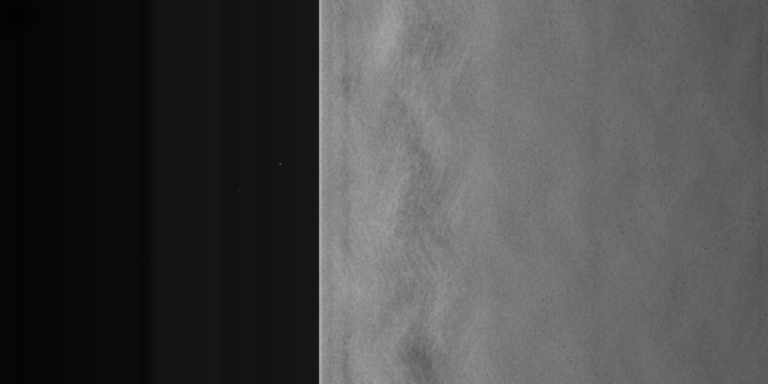
A Shadertoy shader for this texture:

```glsl
// Brushed grey plate with a bright left edge, beside a dark, faintly banded strip.

const float EDGE_X = 0.4154;       // where the plate begins, in canvas widths
const float DARK_STEP_X = 0.2;     // where the dark strip lightens
const float PLATE_BRIGHT = 0.567;  // plate level at its left edge
const float PLATE_SLOPE = 0.365;   // falloff per canvas width
const float GRAIN = 0.055;
const float MOTTLE = 0.10;
const float FLECK = 0.05;

vec2 hash2(vec2 p) {
    vec3 q = fract(p.xyx * vec3(0.1031, 0.1030, 0.0973));
    q += dot(q, q.yzx + 33.33);
    return fract((q.xx + q.yz) * q.zy);
}

// Distance to the nearest scattered cell point
float cellular(vec2 p) {
    vec2 cell = floor(p), f = fract(p);
    float nearest = 4.0;
    for (int j = -1; j <= 1; j++)
    for (int i = -1; i <= 1; i++) {
        vec2 o = vec2(i, j);
        vec2 d = o + hash2(cell + o) - f;
        nearest = min(nearest, dot(d, d));
    }
    return sqrt(nearest);
}

// Warped sine layers, roughly -1 to 1
float sineClouds(vec2 p) {
    float sum = 0.0, gain = 0.5;
    for (int i = 0; i < 5; i++) {
        p += 0.7 * sin(p.yx * 1.3 + float(i) * 1.7);
        sum += gain * sin(p.x + 0.6) * cos(p.y - 0.4);
        p = mat2(1.5, 1.1, -1.1, 1.5) * p + 2.3;
        gain *= 0.62;
    }
    return sum;
}

// Soft bump of a given centre and width
float bump(float x, float centre, float width) {
    float d = (x - centre) / width;
    return exp(-d * d);
}

float blob(vec2 p, vec2 centre, vec2 size) {
    vec2 d = (p - centre) / size;
    return exp(-dot(d, d));
}

float darkStrip(vec2 uv) {
    float v = mix(0.022, 0.044, smoothstep(0.0, 0.17, uv.x));
    v += 0.034 * smoothstep(DARK_STEP_X - 0.012, DARK_STEP_X + 0.008, uv.x);
    v -= 0.008 * bump(uv.x, 0.188, 0.008);
    v += 0.010 * bump(uv.x, 0.279, 0.008);
    v -= 0.014 * bump(uv.x, 0.302, 0.010);
    v -= 0.008 * bump(uv.x, 0.342, 0.008);
    v += 0.010 * smoothstep(0.36, 0.40, uv.x);
    v += 0.002 * sin(uv.x * 190.0) * sin(uv.x * 71.0);
    v -= 0.012 * blob(uv, vec2(0.02, 0.96), vec2(0.03, 0.04));
    // Stray dust points
    v += 0.25 * blob(uv, vec2(0.365, 0.572), vec2(0.0013, 0.0026));
    v += 0.07 * blob(uv, vec2(0.311, 0.503), vec2(0.0013, 0.0026));
    v += 0.06 * blob(uv, vec2(0.188, 0.322), vec2(0.0013, 0.0026));
    return v;
}

float plate(vec2 uv) {
    vec2 p = uv * vec2(2.0, 1.0);
    float v = PLATE_BRIGHT - PLATE_SLOPE * (uv.x - EDGE_X);
    v -= 0.025 * smoothstep(0.55, 1.0, uv.y) * smoothstep(0.6, 1.0, uv.x);

    // Vertical bands, strongest beside the edge
    v -= 0.050 * bump(uv.x, 0.451, 0.006) * (0.65 + 0.35 * sin(uv.y * 17.0 + 1.0));
    v -= 0.025 * bump(uv.x, 0.430, 0.004);
    v -= 0.020 * bump(uv.x, 0.540, 0.025);
    v += 0.014 * bump(uv.x, 0.630, 0.018);
    v -= 0.014 * bump(uv.x, 0.775, 0.010);
    v -= 0.012 * bump(uv.x, 0.990, 0.004);
    v += 0.005 * sin(uv.x * 83.0) * sin(uv.x * 31.0 + 1.0);

    // Stains and pale patches
    v -= 0.055 * blob(uv, vec2(0.453, 0.79), vec2(0.020, 0.045));
    v += 0.055 * blob(uv, vec2(0.500, 0.90), vec2(0.022, 0.09));
    v -= 0.030 * blob(uv, vec2(0.455, 0.97), vec2(0.030, 0.06));
    v -= 0.045 * blob(uv, vec2(0.545, 0.03), vec2(0.030, 0.07));
    v += 0.020 * blob(uv, vec2(0.490, 0.38), vec2(0.030, 0.25));

    // Mottle gathers in the worn band, grain and flecks cover everything
    float wear = 0.22 + 0.5 * bump(uv.x, 0.54, 0.06) + 0.2 * bump(uv.x, 0.45, 0.02);
    v += MOTTLE * wear * sineClouds(p * vec2(26.0, 14.0));
    float streak = cellular(p * vec2(75.0, 34.0) + 1.5 * sin(p.yx * 19.0));
    v += MOTTLE * wear * (streak - 0.45) * 0.8;
    float grainFade = mix(1.0, 0.55, smoothstep(0.5, 0.9, uv.x));
    v += GRAIN * grainFade * (cellular(p * vec2(125.0, 105.0)) - 0.45);
    float fleck = 1.0 - smoothstep(0.04, 0.17, cellular(p * vec2(48.0, 34.0) + 7.0));
    v -= FLECK * fleck * (0.5 + 0.5 * sin(p.x * 21.0 + 3.0 * sin(p.y * 9.0)));

    // Lit rim
    v += 0.11 * bump(uv.x, EDGE_X + 0.0015, 0.0022);
    return v;
}

void mainImage(out vec4 fragColor, in vec2 fragCoord) {
    vec2 uv = fragCoord / iResolution.xy;
    float soft = max(0.0012, 0.7 / iResolution.x);
    float onPlate = smoothstep(EDGE_X - soft, EDGE_X + soft, uv.x);
    float level = mix(darkStrip(uv), plate(uv), onPlate);
    fragColor = vec4(vec3(clamp(level, 0.0, 1.0)), 1.0);
}
```
